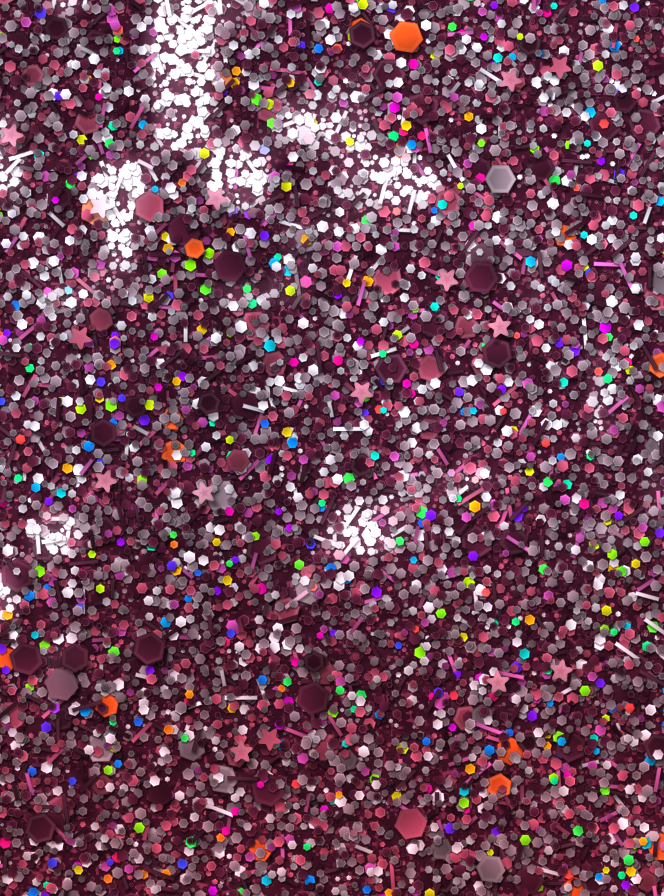
A Shadertoy shader for this texture:

```glsl
// Chunky mixed glitter: hexagons, slivers and a few stars in plum, rose and silver.
// Jittered grids of flakes are stacked from fine flecks up to large pieces, each
// flake with its own tilt, tone and shadow; noise patches of glare bleach some white.

const vec3 DEEP = vec3(0.19, 0.06, 0.12);
const vec3 PLUM = vec3(0.29, 0.10, 0.18);
const vec3 MAUVE = vec3(0.49, 0.41, 0.45);
const vec3 ROSE = vec3(0.64, 0.26, 0.36);
const vec3 SILVER = vec3(0.82, 0.78, 0.82);
const vec3 ORCHID = vec3(0.68, 0.25, 0.58);
const vec3 ORANGE = vec3(0.95, 0.34, 0.13);
const float FLECK_CELL = 0.0085;  // cell sizes in canvas heights
const float SMALL_CELL = 0.0185;
const float LARGE_CELL = 0.047;
const float BAR_CELL = 0.030;
const float STAR_CELL = 0.075;
const float GLARE_SCALE = 15.0;
const float SHADOW = 0.42;
const int FLECK = 0, SMALL = 1, LARGE = 2, BAR = 3, STAR = 4;

float hash(vec2 p) {
    return fract(sin(dot(p, vec2(127.1, 311.7))) * 43758.5453);
}

vec3 hash3(vec2 p) {
    return vec3(hash(p), hash(p + 37.3), hash(p + 81.9));
}

float noise(vec2 p) {
    vec2 i = floor(p), f = fract(p);
    f = f * f * (3.0 - 2.0 * f);
    return mix(mix(hash(i), hash(i + vec2(1, 0)), f.x),
               mix(hash(i + vec2(0, 1)), hash(i + 1.0), f.x), f.y);
}

// Strength of the reflected light, strongest toward the top left
float glareAt(vec2 p) {
    float patches = 0.65 * noise(p * GLARE_SCALE) + 0.35 * noise(p * 5.0 + 9.0);
    return smoothstep(0.66, 0.86, patches + 0.16 * (p.y - 0.5) - 0.10 * (p.x - 0.37));
}

float hexagon(vec2 q, float r) {
    q = abs(q);
    return max(q.x * 0.866 + q.y * 0.5, q.y) - r;
}

float star(vec2 q, float r) {
    return length(q) * (1.0 - 0.27 * cos(5.0 * atan(q.y, q.x))) - r;
}

// Distance to a flake, in cells
float flakeShape(int kind, vec2 q, float size) {
    if (kind == BAR) {
        q = abs(q) - vec2(mix(0.25, 0.62, size), 0.075);
        return max(q.x, q.y);
    }
    if (kind == STAR) return star(q, 0.13);
    if (kind == LARGE) return hexagon(q, mix(0.22, 0.37, size));
    return hexagon(q, mix(0.21, 0.35, size));
}

vec3 rainbow(float t) {
    return clamp(0.56 + 0.58 * cos(6.2832 * (t + vec3(0.0, 0.33, 0.67))), 0.04, 1.0);
}

// Colour of a flake, by its kind and random values
vec3 flakeColour(int kind, vec3 h) {
    float t = h.x, tone = mix(0.68, 1.28, h.y);
    if (kind == STAR) return mix(ROSE, SILVER, 0.45 * h.z) * 1.15;
    if (kind == BAR) return (t < 0.62 ? DEEP : t < 0.88 ? mix(ROSE, ORCHID, h.z) : SILVER) * tone;
    if (kind == LARGE) {
        if (t > 0.91) return ORANGE;
        return (t < 0.56 ? PLUM * 0.85 : t < 0.80 ? ROSE * 0.9 : MAUVE) * tone;
    }
    if (kind == FLECK) return (t < 0.48 ? PLUM : t < 0.74 ? ROSE : t < 0.92 ? MAUVE : SILVER) * tone;
    if (t > 0.915) return rainbow(h.z);
    return (t < 0.20 ? PLUM : t < 0.60 ? MAUVE : t < 0.74 ? ROSE : t < 0.78 ? ORCHID : SILVER) * tone;
}

// One layer of flakes laid over the colour so far
void scatter(inout vec3 colour, vec2 p, int kind, float cell, float chance, float seed) {
    vec2 grid = p / cell + seed * 0.37;
    float aa = 0.9 / (iResolution.y * cell);
    for (int y = -1; y <= 1; y++)
    for (int x = -1; x <= 1; x++) {
        vec2 id = floor(grid) + vec2(x, y);
        vec3 place = hash3(id + seed * 13.7);
        if (hash(id + seed * 5.3 + 211.0) > chance) continue;
        vec3 look = hash3(id + seed * 7.1 + 53.0);
        vec2 centre = id + 0.5 + 0.7 * (place.xy - 0.5);
        vec2 q = grid - centre;
        float angle = 6.2832 * place.z, c = cos(angle), s = sin(angle);
        mat2 turn = mat2(c, -s, s, c);
        float d = flakeShape(kind, turn * q, look.y);
        float drop = flakeShape(kind, turn * (q + vec2(-0.04, 0.07)), look.y);
        colour *= 1.0 - SHADOW * smoothstep(0.10, -0.04, drop);

        // Tilted sheen, bright rim and glare
        vec3 flake = flakeColour(kind, look);
        flake *= 1.0 + 0.65 * dot(turn * q, vec2(0.6, 0.8));
        flake += 0.13 * smoothstep(0.07, 0.0, abs(d + 0.05)) * look.z;
        float glare = glareAt((centre - seed * 0.37) * cell);
        float catchLight = step(look.z, 0.12 + 0.75 * glare) * glare;
        flake = mix(flake, vec3(1.0, 0.97, 0.99), catchLight);
        colour = mix(colour, flake, smoothstep(aa, -aa, d));
    }
}

void mainImage(out vec4 fragColor, in vec2 fragCoord) {
    vec2 p = fragCoord / iResolution.y;

    // Dark bed with fine crumbs
    vec3 colour = mix(DEEP, PLUM, noise(p * 90.0));
    colour += ROSE * 0.45 * smoothstep(0.62, 0.9, noise(p * 240.0));
    scatter(colour, p, FLECK, FLECK_CELL, 0.55, 1.0);
    scatter(colour, p, BAR, BAR_CELL, 0.65, 2.0);
    scatter(colour, p, LARGE, LARGE_CELL, 0.32, 3.0);

    // Main body of small hexagons, with larger pieces between
    for (int i = 0; i < 3; i++) scatter(colour, p, SMALL, SMALL_CELL, 0.52, 4.0 + float(i));
    scatter(colour, p, LARGE, LARGE_CELL, 0.14, 8.0);
    scatter(colour, p, BAR, BAR_CELL, 0.38, 9.0);
    for (int i = 0; i < 2; i++) scatter(colour, p, SMALL, SMALL_CELL * 0.9, 0.42, 10.0 + float(i));
    scatter(colour, p, LARGE, LARGE_CELL, 0.06, 13.0);
    scatter(colour, p, STAR, STAR_CELL, 0.10, 14.0);

    // Warmer, dimmer foot and a soft bloom
    colour *= mix(vec3(1.02, 0.86, 0.88), vec3(1.02, 1.04, 1.06), smoothstep(0.0, 0.6, p.y));
    colour *= 0.90 + 0.24 * noise(p * 4.0 + 3.0);
    colour += vec3(0.20, 0.17, 0.19) * glareAt(p);
    fragColor = vec4(clamp(colour, 0.0, 1.0), 1.0);
}
```
